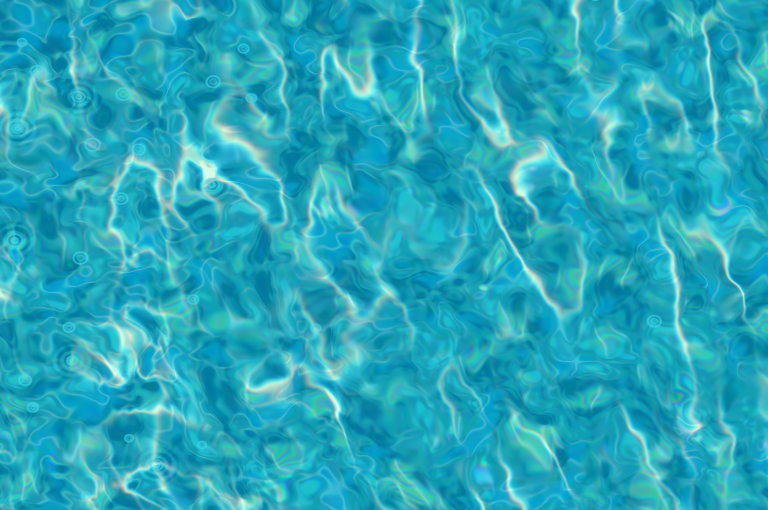
A WebGL 1 fragment shader for this texture:

```glsl
precision highp float;
// Sunlit pool water: warped gradient noise gives the blue facets, its zero
// contours give the wavy caustic threads, split slightly into red, green, blue.
// Raindrop rings are scattered over a jittered grid, denser on the left.
uniform vec2 u_resolution;

const vec3 DEEP = vec3(0.0, 0.485, 0.615);
const vec3 WATER = vec3(0.065, 0.61, 0.70);
const vec3 LIGHT = vec3(0.11, 0.735, 0.81);
const vec3 SUNLIT = vec3(0.23, 0.75, 0.73);
const vec3 AZURE = vec3(0.01, 0.65, 0.83);
const vec3 GLINT = vec3(0.84, 0.98, 0.92);
const vec2 VEIN_SCALE = vec2(10.5, 3.6);  // long, nearly upright threads
const vec2 TWIG_SCALE = vec2(16.0, 8.0);  // shorter threads between them
const vec2 NET_SCALE = vec2(6.0, 9.5);    // flatter threads at lower left
const float VEIN_LEAN = 0.27;
const float VEIN_WIDTH = 0.05;
const float DISPERSION = 0.024;
const float DROP_CELL = 0.11;
const float RING_RADIUS = 0.055;
const float RING_FREQUENCY = 430.0;
const float TAU = 6.28319;

float hash(vec2 p) {
  return fract(sin(dot(p, vec2(127.1, 311.7))) * 43758.5453);
}

float cornerSlope(vec2 cell, vec2 offset) {
  float angle = TAU * hash(cell);
  return dot(vec2(cos(angle), sin(angle)), offset);
}

// Gradient noise, roughly -0.7 to 0.7
float noise(vec2 p) {
  vec2 i = floor(p), f = p - i;
  vec2 s = f * f * f * (f * (f * 6.0 - 15.0) + 10.0);
  vec2 e = vec2(1.0, 0.0);
  float low = mix(cornerSlope(i, f), cornerSlope(i + e.xy, f - e.xy), s.x);
  float high = mix(cornerSlope(i + e.yx, f - e.yx), cornerSlope(i + e.xx, f - e.xx), s.x);
  return mix(low, high, s.y);
}

vec2 warp(vec2 p) {
  vec2 broad = vec2(noise(p * 6.5), noise(p * 6.5 + 17.3));
  vec2 fine = vec2(noise(p * 19.0 + 5.1), noise(p * 19.0 + 41.7));
  return p + 0.04 * broad + 0.016 * fine;
}

// Bright thread along a zero contour, one value per colour channel
vec3 thread(float n, float width) {
  vec3 d = abs(n + DISPERSION * vec3(-1.0, 0.0, 1.0)) / width;
  return 0.82 * exp(-d * d) + 0.18 * exp(-d * 0.7);
}

// x: wave height of wide rings, y: pale outline of small drops
vec2 raindrops(vec2 p, float density) {
  vec2 result = vec2(0.0);
  vec2 home = floor(p / DROP_CELL);
  float line = 0.0018 + 1.0 / u_resolution.y;
  for (int j = -1; j <= 1; j++) {
    for (int i = -1; i <= 1; i++) {
      vec2 cell = home + vec2(float(i), float(j));
      vec2 jitter = vec2(hash(cell + 3.7), hash(cell + 9.2)) - 0.5;
      vec2 d = p - (cell + 0.5 + 0.7 * jitter) * DROP_CELL;
      float r = length(d * vec2(0.95, 1.12));
      float pick = hash(cell + 21.4);
      float wide = step(pick, 0.2 * density);
      float small = step(pick, density);
      float fade = 1.0 - smoothstep(0.3 * RING_RADIUS, RING_RADIUS, r);
      result.x += wide * fade * sin(r * RING_FREQUENCY);
      float radius = mix(0.007, 0.014, hash(cell + 33.1));
      float rim = 1.0 - smoothstep(0.0, line, abs(r - radius));
      float core = 1.0 - smoothstep(0.0, line, abs(r - 0.45 * radius));
      result.y += small * (rim + 0.6 * core);
    }
  }
  return result;
}

void main() {
  vec2 p = gl_FragCoord.xy / u_resolution.y;
  float leftness = 1.0 - smoothstep(0.25, 0.95, p.x);
  float lowerLeft = leftness * (1.0 - smoothstep(0.3, 0.75, p.y));
  vec2 q = warp(p);
  vec2 leaned = vec2(q.x + VEIN_LEAN * q.y, q.y);
  vec2 drops = raindrops(p, mix(0.04, 0.5, leftness));

  // Facets of the surface, with faint contour bands
  float swell = noise(leaned * vec2(13.0, 8.0) + 11.0);
  float chop = noise(q * vec2(22.0, 31.0) + 27.0);
  float ripple = noise(leaned * vec2(52.0, 44.0) + 63.0);
  float bands = sin(30.0 * (swell + 0.4 * chop));
  float tone = 0.6 * swell + mix(0.42, 0.65, leftness) * chop + 0.42 * ripple;
  tone += 0.08 * bands + 0.35 * drops.x - 0.07;
  tone -= 0.1 * leftness * smoothstep(0.5, 1.0, p.y);
  vec3 color = mix(DEEP, WATER, smoothstep(-0.46, -0.02, tone));
  color = mix(color, LIGHT, smoothstep(0.02, 0.4, tone));

  // Warm and cool patches
  float hue = noise(q * vec2(13.0, 12.0) + 52.0) + 0.35 * chop;
  color = mix(color, SUNLIT, 0.75 * smoothstep(0.12, 0.42, hue));
  color = mix(color, AZURE, 0.7 * smoothstep(0.14, 0.44, -hue));

  // Caustic threads
  float vein = noise(leaned * VEIN_SCALE + 4.0) + 0.1 * chop;
  float twig = noise(leaned * TWIG_SCALE + 37.0) + 0.08 * ripple;
  float net = noise(vec2(q.x, q.y + 0.4 * q.x) * NET_SCALE + 71.0) + 0.1 * ripple;
  float strength = smoothstep(-0.3, 0.45, noise(p * 5.5 + 90.0) + 0.4 * swell);
  vec3 glow = thread(vein, VEIN_WIDTH) * (0.1 + 0.75 * strength) * (1.0 - 0.55 * lowerLeft);
  glow += thread(net, VEIN_WIDTH) * strength * mix(0.08, 0.7, lowerLeft);
  glow += thread(twig, 0.06) * 0.35 * smoothstep(-0.1, 0.4, hue);
  glow += thread(chop + 0.5 * swell, 0.07) * 0.25 * smoothstep(0.0, 0.4, 0.2 * leftness - hue);

  // Rare bright glints with a rainbow fringe
  float focus = smoothstep(0.38, 0.62, noise(q * vec2(13.0, 11.0) + 130.0) + 0.25 * ripple);
  glow += 0.6 * focus * strength;
  vec3 rainbow = cos(TAU * (3.0 * swell + 2.0 * chop + vec3(0.0, 0.33, 0.67)));
  color += rainbow * (0.018 + 0.12 * focus + 0.05 * smoothstep(0.2, 0.5, hue));

  color = mix(color, GLINT, clamp(glow, 0.0, 1.0));
  color = mix(color, LIGHT + 0.14, 0.6 * clamp(drops.y, 0.0, 1.0));
  gl_FragColor = vec4(clamp(color, 0.0, 1.0), 1.0);
}
```
